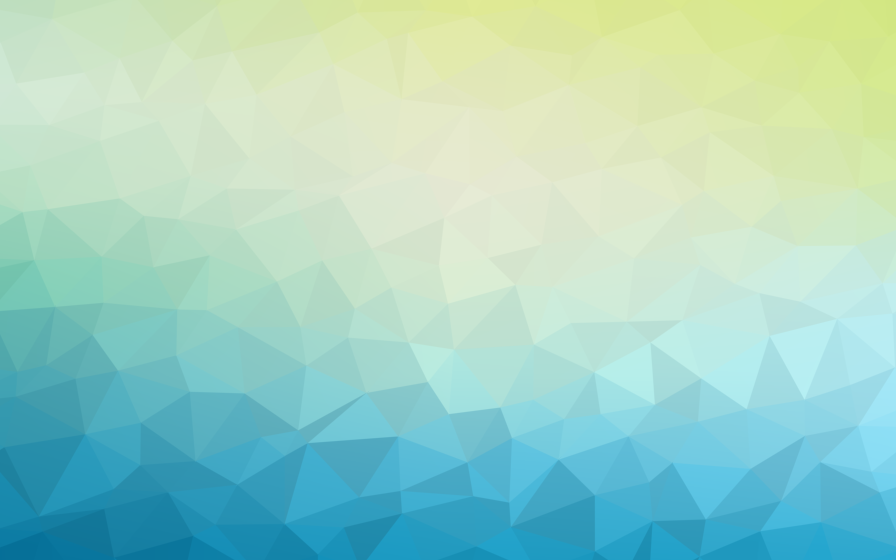
Write a Shadertoy shader that draws this background.

```glsl
const vec2 CELL_SIZE = vec2(0.102, 0.080);  // in canvas heights
const float JITTER = 0.72;
const float LATTICE_ANGLE = 0.32;
const float SHADE_LOW = 0.15;               // facet contrast at the bottom
const float SHADE_HIGH = 0.022;             // facet contrast at the top
const float FACET_GRADIENT = 0.25;          // 0 = flat facets, 1 = smooth field
const float RIGHT_CURVE = 1.5;
const int STOPS = 7;

// Vertical colour ramps, from bottom to top
const vec3 LEFT_RAMP[STOPS] = vec3[STOPS](
    vec3(0.02, 0.44, 0.60), vec3(0.13, 0.55, 0.67), vec3(0.28, 0.65, 0.70),
    vec3(0.46, 0.78, 0.69), vec3(0.72, 0.88, 0.77), vec3(0.82, 0.91, 0.84),
    vec3(0.74, 0.87, 0.76));
const vec3 CENTER_RAMP[STOPS] = vec3[STOPS](
    vec3(0.09, 0.57, 0.72), vec3(0.33, 0.71, 0.82), vec3(0.69, 0.89, 0.85),
    vec3(0.84, 0.91, 0.81), vec3(0.90, 0.91, 0.83), vec3(0.89, 0.91, 0.75),
    vec3(0.87, 0.91, 0.58));
const vec3 RIGHT_RAMP[STOPS] = vec3[STOPS](
    vec3(0.15, 0.63, 0.78), vec3(0.48, 0.82, 0.92), vec3(0.67, 0.91, 0.96),
    vec3(0.76, 0.92, 0.91), vec3(0.83, 0.92, 0.69), vec3(0.83, 0.91, 0.57),
    vec3(0.83, 0.91, 0.51));

vec2 hash22(vec2 p) {
    vec3 q = fract(vec3(p.xyx) * vec3(0.1031, 0.1030, 0.0973));
    q += dot(q, q.yzx + 33.33);
    return fract((q.xx + q.yz) * q.zy);
}

float cross2(vec2 a, vec2 b) {
    return a.x * b.y - a.y * b.x;
}

mat2 rotation(float angle) {
    float c = cos(angle), s = sin(angle);
    return mat2(c, s, -s, c);
}

// Smooth colour field over the unit canvas
vec3 colorField(vec2 uv) {
    uv = clamp(uv, 0.0, 1.0);
    float level = uv.y * float(STOPS - 1);
    int i = min(int(level), STOPS - 2);
    float f = level - float(i);
    vec3 left = mix(LEFT_RAMP[i], LEFT_RAMP[i + 1], f);
    vec3 center = mix(CENTER_RAMP[i], CENTER_RAMP[i + 1], f);
    vec3 right = mix(RIGHT_RAMP[i], RIGHT_RAMP[i + 1], f);
    float toRight = pow(max(uv.x * 2.0 - 1.0, 0.0), RIGHT_CURVE);
    return mix(mix(left, center, min(uv.x * 2.0, 1.0)), right, toRight);
}

// Jittered lattice corner, in canvas heights
vec2 latticePoint(vec2 id) {
    vec2 offset = (hash22(id + 57.0) - 0.5) * JITTER;
    return rotation(LATTICE_ANGLE) * ((id + offset) * CELL_SIZE);
}

// Distance to one edge line, positive on the left side
float edgeDistance(vec2 p, vec2 a, vec2 b) {
    return cross2(b - a, p - a) / max(length(b - a), 1e-5);
}

// Facet colour in rgb, weighted by its coverage in alpha
vec4 facet(vec2 p, vec2 a, vec2 b, vec2 c, vec2 seed, float aspect, float pixel) {
    float side = sign(cross2(b - a, c - a));
    float inside = min(side * edgeDistance(p, a, b),
        min(side * edgeDistance(p, b, c), side * edgeDistance(p, c, a)));
    float coverage = smoothstep(-pixel, pixel, inside);
    vec2 uv = mix((a + b + c) / 3.0, p, FACET_GRADIENT) / vec2(aspect, 1.0);
    float contrast = mix(SHADE_LOW, SHADE_HIGH, smoothstep(0.0, 0.7, uv.y));
    float shade = 1.0 + contrast * (hash22(seed + 91.0).x - 0.5);
    return vec4(colorField(uv) * shade, 1.0) * coverage;
}

void mainImage(out vec4 fragColor, in vec2 fragCoord) {
    float aspect = iResolution.x / iResolution.y;
    float pixel = 0.8 / iResolution.y;
    vec2 p = fragCoord / iResolution.y;
    vec2 home = floor(rotation(-LATTICE_ANGLE) * p / CELL_SIZE);

    // Blend the facets of all nearby cells
    vec4 sum = vec4(colorField(p / vec2(aspect, 1.0)), 1.0) * 0.001;
    for (int y = -1; y <= 1; y++) {
        for (int x = -1; x <= 1; x++) {
            vec2 id = home + vec2(x, y);
            vec2 a = latticePoint(id);
            vec2 b = latticePoint(id + vec2(1, 0));
            vec2 c = latticePoint(id + vec2(1, 1));
            vec2 d = latticePoint(id + vec2(0, 1));
            vec2 seed = id * 2.0;

            // Split each cell along its shorter diagonal
            if (distance(a, c) < distance(b, d)) {
                sum += facet(p, a, b, c, seed, aspect, pixel);
                sum += facet(p, a, c, d, seed + 1.0, aspect, pixel);
            } else {
                sum += facet(p, a, b, d, seed, aspect, pixel);
                sum += facet(p, b, c, d, seed + 1.0, aspect, pixel);
            }
        }
    }
    fragColor = vec4(clamp(sum.rgb / sum.a, 0.0, 1.0), 1.0);
}
```
